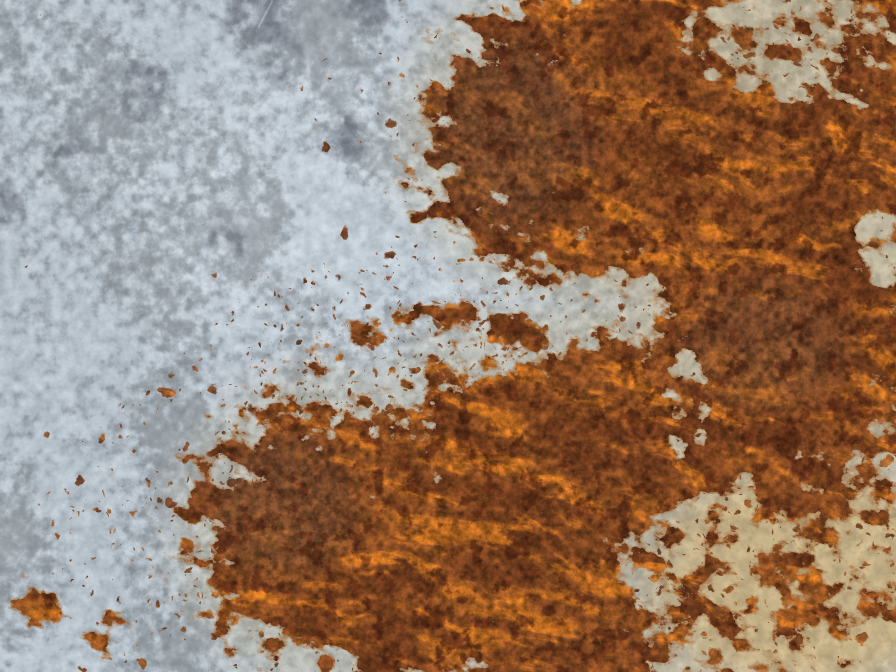
This texture is drawn by a Shadertoy shader. Its source:

```glsl
// Weathered blue-grey metal sheet eaten by lobes of streaky orange rust.

float hash(vec2 p) {
    vec3 q = fract(vec3(p.xyx) * 0.1031);
    q += dot(q, q.yzx + 33.33);
    return fract((q.x + q.y) * q.z);
}

float noise(vec2 p) {
    vec2 i = floor(p), f = fract(p);
    f = f * f * (3.0 - 2.0 * f);
    return mix(mix(hash(i), hash(i + vec2(1, 0)), f.x),
               mix(hash(i + vec2(0, 1)), hash(i + vec2(1, 1)), f.x), f.y);
}

float fbm(vec2 p) {
    float sum = 0.0, amp = 0.516;
    for (int i = 0; i < 5; i++) {
        sum += amp * noise(p);
        p = mat2(1.6, 1.2, -1.2, 1.6) * p + 17.3;
        amp *= 0.5;
    }
    return sum;
}

// Fbm stretched along the downward-right flow of the rust
float streaks(vec2 p, vec2 scale) {
    vec2 q = vec2(dot(p, vec2(0.96, -0.28)), dot(p, vec2(0.28, 0.96)));
    return fbm(q * scale);
}

float capsule(vec2 p, vec2 a, vec2 b, float r) {
    vec2 ab = b - a;
    float t = clamp(dot(p - a, ab) / dot(ab, ab), 0.0, 1.0);
    return length(p - a - t * ab) - r;
}

float zone(vec2 p, vec2 center, vec2 radii) {
    return 1.0 - smoothstep(0.45, 1.0, length((p - center) / radii));
}

float lobes(vec2 p) {
    float d = capsule(p, vec2(0.85, 0.80), vec2(1.39, 0.72), 0.20);
    d = min(d, capsule(p, vec2(0.94, 0.91), vec2(1.39, 0.90), 0.18));
    d = min(d, capsule(p, vec2(0.50, 0.21), vec2(0.87, 0.10), 0.185));
    d = min(d, capsule(p, vec2(0.78, 0.305), vec2(0.97, 0.32), 0.19));
    return min(d, capsule(p, vec2(1.16, 0.74), vec2(1.16, 0.43), 0.19));
}

// Mask of small ragged spots, one at most per cell
float spots(vec2 p, float density) {
    float mask = 0.0;
    p += 0.022 * (vec2(fbm(p * 55.0), fbm(p * 55.0 + 31.0)) - 0.5);
    for (float n = 30.0; n < 100.0; n *= 1.75) {
        vec2 id = floor(p * n);
        vec2 c = 0.38 + 0.24 * vec2(hash(id + 3.1), hash(id + 8.7));
        float r = 0.06 + 0.2 * hash(id + 5.9);
        float s = (r - length(fract(p * n) - c)) / n;
        mask = max(mask, step(hash(id + n), density) * smoothstep(-0.0012, 0.002, s));
    }
    return mask;
}

vec3 metal(vec2 p) {
    float cloud = fbm(p * vec2(8.0, 6.0) + 4.0);
    float grain = fbm(p * 85.0);
    vec3 col = mix(vec3(0.60, 0.63, 0.655), vec3(0.71, 0.75, 0.785),
                   smoothstep(0.28, 0.6, cloud + 0.5 * (grain - 0.5)));
    col += 0.04 * zone(p, vec2(0.52, 0.68), vec2(0.4, 0.35));
    // Dull grey stains: center, radii
    vec4 stains[7] = vec4[7](
        vec4(0.40, 0.955, 0.05, 0.08), vec4(0.217, 0.865, 0.03, 0.045),
        vec4(0.512, 0.80, 0.035, 0.05), vec4(0.015, 0.705, 0.025, 0.04),
        vec4(0.33, 0.645, 0.03, 0.02), vec4(0.547, 0.98, 0.035, 0.04),
        vec4(0.095, 0.775, 0.02, 0.025));
    vec2 w = p + 0.07 * (vec2(fbm(p * 25.0), fbm(p * 25.0 + 40.0)) - 0.5);
    float mottle = smoothstep(0.3, 0.62, fbm(p * 40.0 + 7.0));
    for (int i = 0; i < 7; i++) {
        float s = zone(w, stains[i].xy, stains[i].zw * 1.2);
        col = mix(col, vec3(0.46, 0.48, 0.52), s * (0.15 + 0.6 * mottle));
    }
    float scratch = capsule(p, vec2(0.385, 0.96), vec2(0.405, 0.998), 0.0005);
    col += 0.12 * (1.0 - smoothstep(0.0, 0.002, scratch));
    return col + 0.22 * (grain - 0.5);
}

vec3 rust(vec2 p) {
    float warp = fbm(p * 9.0);
    float flow = streaks(p + 0.05 * warp, vec2(14.0, 58.0));
    float crust = fbm(p * 55.0 + 9.0);
    float grain = fbm(p * 115.0);
    float dark = zone(p, vec2(0.76, 0.80), vec2(0.17, 0.19));
    dark = max(dark, zone(p, vec2(0.42, 0.25), vec2(0.15, 0.14)));
    dark = max(dark, 0.8 * zone(p, vec2(1.14, 0.49), vec2(0.16, 0.13)));
    float glow = zone(p, vec2(1.05, 0.64), vec2(0.28, 0.06));
    glow = max(glow, zone(p, vec2(0.80, 0.12), vec2(0.28, 0.15)));
    vec3 col = mix(vec3(0.41, 0.22, 0.11), vec3(0.56, 0.32, 0.14),
                   smoothstep(0.32, 0.68, 0.45 * warp + 0.55 * flow));
    col = mix(col, vec3(0.42, 0.27, 0.175), 0.7 * dark);
    float vein = smoothstep(0.54, 0.74, flow + 0.06 * glow);
    col = mix(col, vec3(0.74, 0.42, 0.13), 0.85 * vein * (1.0 - 0.8 * dark));
    col = mix(col, vec3(0.29, 0.13, 0.07), 0.65 * smoothstep(0.53, 0.72, crust));
    return col * (0.5 + 1.05 * grain);
}

void mainImage(out vec4 fragColor, in vec2 fragCoord) {
    vec2 p = fragCoord / iResolution.y;
    float d = lobes(p);

    // Rust coverage: solid lobes, broken up inside the worn zones
    float worn = zone(p, vec2(1.19, 0.14), vec2(0.36, 0.25));
    float base = clamp(-1.4 * d, -0.28, 0.14);
    base = mix(base, -0.015, worn);
    base = mix(base, -0.005, zone(p, vec2(1.19, 0.94), vec2(0.22, 0.15)));
    base = mix(base, -0.04, zone(p, vec2(1.32, 0.63), vec2(0.07, 0.09)));
    base = mix(base, 0.0, zone(p, vec2(1.02, 0.40), vec2(0.06, 0.11)));
    base = mix(base, -0.035, zone(p, vec2(0.62, 0.48), vec2(0.25, 0.11)));
    base += 0.06 * zone(p, vec2(1.20, 0.26), vec2(0.08, 0.07));
    base = max(base, 0.08 - 3.2 * length((p - vec2(0.073, 0.105)) * vec2(0.8, 1.3)));
    base = max(base, 0.06 - 3.5 * length(p - vec2(0.16, 0.06)));
    float cover = base + 0.17 * (streaks(p, vec2(17.0, 24.0)) - 0.5)
                       + 0.27 * (streaks(p + 5.0, vec2(36.0, 46.0)) - 0.5);

    // Bare sheet yellows near the rust, with a tan rim at its edge
    float yellowed = max(0.65 * (1.0 - smoothstep(0.0, 0.11, d)), worn);
    vec3 cream = mix(vec3(0.74, 0.73, 0.67), vec3(0.77, 0.69, 0.53), smoothstep(0.75, 1.1, p.x));
    cream *= 0.84 + 0.3 * fbm(p * 85.0);
    vec3 col = mix(metal(p), cream, yellowed);
    col = mix(col, vec3(0.64, 0.45, 0.28), 0.7 * smoothstep(-0.035, 0.0, cover));
    float density = 0.16 * exp(-16.0 * max(d, 0.0)) + 0.1 * worn;
    density += 0.22 * zone(p, vec2(0.58, 0.48), vec2(0.36, 0.19));
    density += 0.1 * zone(p, vec2(0.25, 0.2), vec2(0.25, 0.3));
    float rusted = max(smoothstep(-0.008, 0.01, cover), 0.9 * spots(p, density));
    fragColor = vec4(clamp(mix(col, rust(p), rusted), 0.0, 1.0), 1.0);
}
```
